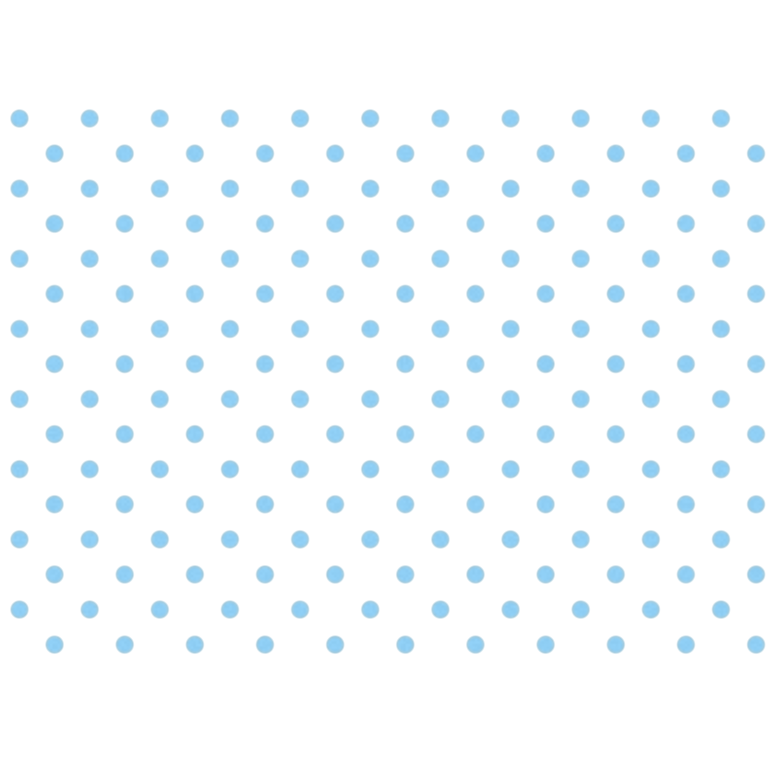
Reproduce this pattern procedurally as a Shadertoy shader.

```glsl
// Staggered polka dots: sixteen rows of eleven soft blue discs on white, with
// blank bands above and below. Each point finds its nearest row and column,
// then shades a disc with a greyer rim and faint mottling by distance.

const float COLUMNS = 11.0;
const float ROWS = 16.0;
const float SPACING = 0.09134;               // between dots in a row
const float ROW_STEP = 0.5 * SPACING;        // between staggered rows
const vec2 FIRST_DOT = vec2(0.0254, 0.8457); // centre of the top left dot
const float RADIUS = 0.0115;
const float EDGE_SOFTNESS = 0.0016;
const float RIM_START = 0.0065;
const float MOTTLE_SCALE = 300.0;
const float MOTTLE_AMOUNT = 0.025;

const vec3 PAPER = vec3(1.0);
const vec3 DOT_BLUE = vec3(0.56, 0.81, 0.96);
const vec3 RIM_GREY = vec3(0.65, 0.80, 0.87);

float hash(vec2 p) {
    p = fract(p * vec2(0.1031, 0.1137));
    p += dot(p, p.yx + 33.33);
    return fract((p.x + p.y) * p.x * 17.0);
}

float valueNoise(vec2 p) {
    vec2 cell = floor(p);
    vec2 f = fract(p);
    f = f * f * (3.0 - 2.0 * f);
    float low = mix(hash(cell), hash(cell + vec2(1.0, 0.0)), f.x);
    float high = mix(hash(cell + vec2(0.0, 1.0)), hash(cell + 1.0), f.x);
    return mix(low, high, f.y);
}

// Centre of the nearest dot; odd rows shift by half a spacing
vec2 nearestDot(vec2 p) {
    float row = clamp(floor((FIRST_DOT.y - p.y) / ROW_STEP + 0.5), 0.0, ROWS - 1.0);
    float startX = FIRST_DOT.x + 0.5 * SPACING * mod(row, 2.0);
    float column = clamp(floor((p.x - startX) / SPACING + 0.5), 0.0, COLUMNS - 1.0);
    return vec2(startX + column * SPACING, FIRST_DOT.y - row * ROW_STEP);
}

void mainImage(out vec4 fragColor, in vec2 fragCoord) {
    // Square canvas units, centred
    float side = min(iResolution.x, iResolution.y);
    vec2 p = (fragCoord - 0.5 * iResolution.xy) / side + 0.5;

    float dist = length(p - nearestDot(p));
    float soft = max(EDGE_SOFTNESS, 0.75 / side);
    float coverage = 1.0 - smoothstep(RADIUS - soft, RADIUS + soft, dist);

    // Blue core fading into the rim, slightly uneven
    float rim = smoothstep(RIM_START, RADIUS, dist);
    vec3 ink = mix(DOT_BLUE, RIM_GREY, rim);
    ink += MOTTLE_AMOUNT * (valueNoise(p * MOTTLE_SCALE) - 0.5);

    fragColor = vec4(mix(PAPER, ink, coverage), 1.0);
}
```
